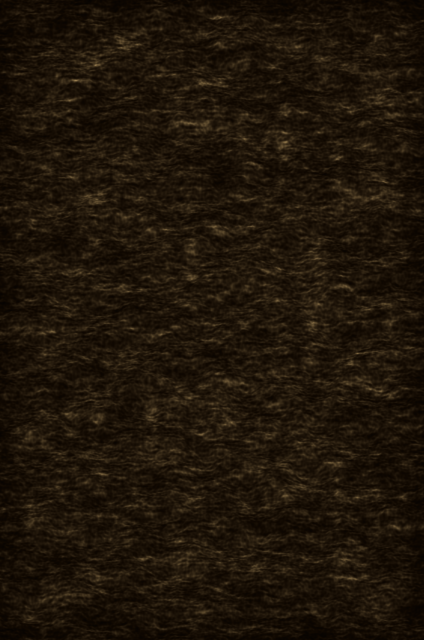
Write a Shadertoy shader that draws this texture.

```glsl
// Dark brown bark-like surface with fine, wavy horizontal strands and dim edges.

// Random unit gradient for a lattice cell
vec2 cellGradient(vec2 cell) {
    vec3 h = fract(vec3(cell.xyx) * vec3(0.1031, 0.1030, 0.0973));
    h += dot(h, h.yzx + 33.33);
    float angle = 6.28318 * fract((h.x + h.y) * h.z);
    return vec2(cos(angle), sin(angle));
}

// Gradient noise scaled to roughly unit variance
float noise(vec2 p) {
    vec2 cell = floor(p), f = fract(p);
    vec2 blend = f * f * f * (f * (f * 6.0 - 15.0) + 10.0);
    float a = dot(cellGradient(cell), f);
    float b = dot(cellGradient(cell + vec2(1, 0)), f - vec2(1, 0));
    float c = dot(cellGradient(cell + vec2(0, 1)), f - vec2(0, 1));
    float d = dot(cellGradient(cell + vec2(1, 1)), f - vec2(1, 1));
    return 4.65 * mix(mix(a, b, blend.x), mix(c, d, blend.x), blend.y);
}

// Relative brightness of the surface, in standard deviations
float barkRelief(vec2 p) {
    // Bend the strands gently, without stretching them vertically
    p.y += 0.0022 * noise(p * vec2(15, 19) + 3.7);
    p.y += 0.0006 * noise(p * vec2(48, 62) + 9.1);

    float broad = noise(p * vec2(7, 18) + 21.3);
    float patches = noise(p * vec2(20, 62) + 47.6);
    float strands = noise(p * vec2(48, 150) + 71.2);
    float fibres = noise(p * vec2(98, 225) + 113.8);
    float grain = noise(p * vec2(215, 265) + 157.4);

    // Thin dark creases follow the zero lines of a stretched field
    float creases = (min(abs(noise(p * vec2(26, 92) + 191.5)), 1.2) - 0.7) / 0.4;

    return 0.31 * broad + 0.44 * patches + 0.44 * strands + 0.43 * fibres
         + 0.31 * grain + 0.2 * creases + 0.13 * patches * strands;
}

void mainImage(out vec4 fragColor, in vec2 fragCoord) {
    vec2 p = fragCoord / iResolution.y;
    vec2 size = iResolution.xy / iResolution.y;

    // Skewed tones: mostly dark, with sparse bright flecks
    float tone = 0.12 * exp(0.385 * barkRelief(p));

    // Narrow dark border plus a gentle falloff towards the corners
    vec2 border = min(p, size - p);
    vec2 edge = smoothstep(vec2(-0.03), vec2(0.06, 0.07), border);
    vec2 centred = p / size - 0.5;
    tone *= mix(0.5, 1.0, edge.x * edge.y) * (1.04 - 0.35 * dot(centred, centred));

    // Shadows turn warm, highlights turn sandy
    vec3 bark = tone * vec3(1.0, 0.86, 0.58) - vec3(0.0, 0.022, 0.034);
    fragColor = vec4(max(bark, tone * vec3(1.0, 0.5, 0.08)), 1.0);
}
```
